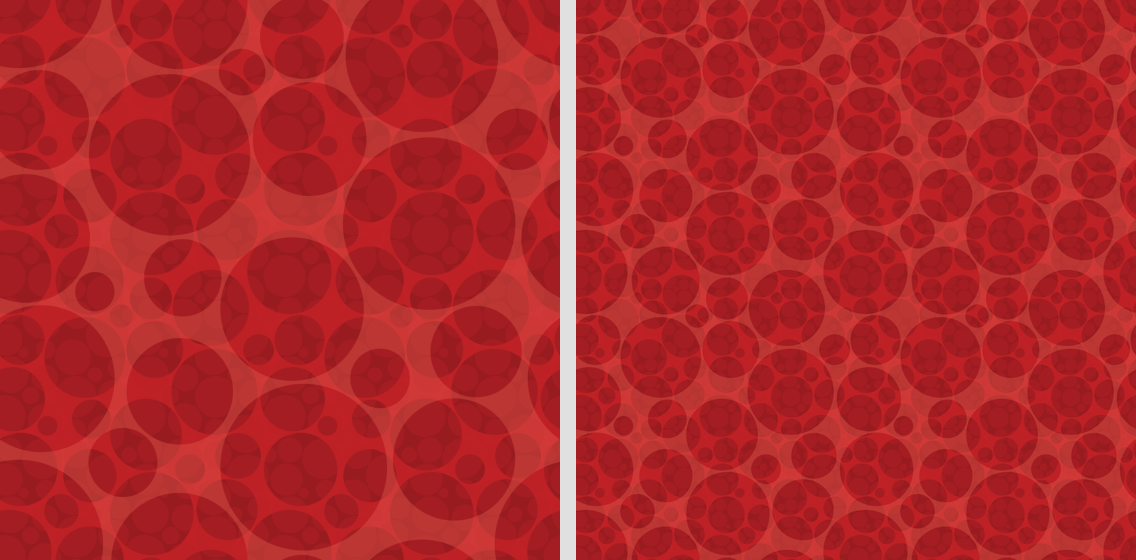
Left, the tile; right, the same tile 2 across and 2 down.
Give the GLSL for this pattern, as a WebGL 2 fragment shader.

```glsl
#version 300 es
precision highp float;
// Seamless red pattern of packed discs, overlaid at full, half and quarter size.

uniform vec2 u_resolution;
out vec4 outColor;

const int DISCS = 21;
const int SWEEPS = 6;
const float LARGEST = 0.168;
const float SMALLEST = 0.035;
const float GAP = 0.006;

const vec3 GROUND = vec3(0.805, 0.220, 0.212);
const vec3 GROUND_SPOT = vec3(0.738, 0.210, 0.200);
const vec3 DISC = vec3(0.740, 0.128, 0.146);
const vec3 DISC_SPOT = vec3(0.645, 0.114, 0.132);

float hash(float n) {
    return fract(sin(n * 12.9898) * 43758.5453);
}

// Shortest offset on the repeating unit tile.
vec2 wrapOffset(vec2 d) {
    return d - floor(d + 0.5);
}

// Evenly spread centres (xy) with radii (z) from large to small.
void scatterDiscs(out vec3 discs[DISCS]) {
    for (int i = 0; i < DISCS; i++) {
        float n = float(i);
        vec2 jitter = 0.06 * vec2(hash(n + 1.0), hash(n + 51.0));
        vec2 centre = fract(n * vec2(0.75488, 0.56984) + jitter);
        discs[i] = vec3(centre, mix(LARGEST, SMALLEST, n / float(DISCS - 1)));
    }
}

// Push overlapping pairs apart; the smaller disc moves further.
void separateDiscs(inout vec3 discs[DISCS]) {
    for (int sweep = 0; sweep < SWEEPS; sweep++) {
        for (int i = 1; i < DISCS; i++) {
            vec3 a = discs[i];
            for (int j = 0; j < i; j++) {
                vec3 b = discs[j];
                vec2 d = wrapOffset(b.xy - a.xy);
                float span = max(length(d), 0.0001);
                float reach = a.z + b.z;
                vec2 push = d * (1.1 * max(reach + GAP - span, 0.0) / (span * reach));
                a.xy -= push * b.z;
                discs[j].xy = b.xy + push * a.z;
            }
            discs[i] = a;
        }
    }
}

// Fit each radius to the room left by the other discs.
void fitRadii(inout vec3 discs[DISCS]) {
    for (int i = 0; i < DISCS; i++) {
        vec3 a = discs[i];
        float radius = a.z * 1.1;
        for (int j = 0; j < DISCS; j++) {
            if (j != i) {
                vec3 b = discs[j];
                radius = min(radius, length(wrapOffset(b.xy - a.xy)) - b.z - GAP);
            }
        }
        discs[i].z = radius;
    }
}

// Smooth coverage of the packing, repeated a whole number of times.
float discCoverage(vec3 discs[DISCS], vec2 uv, float repeats, float pixel) {
    float nearest = 1.0;
    for (int i = 0; i < DISCS; i++) {
        vec2 d = wrapOffset(uv * repeats - discs[i].xy);
        nearest = min(nearest, length(d) - discs[i].z);
    }
    float edge = 0.75 * pixel * repeats;
    return 1.0 - smoothstep(-edge, edge, nearest);
}

void main() {
    vec2 uv = gl_FragCoord.xy / u_resolution;
    float pixel = 1.0 / min(u_resolution.x, u_resolution.y);

    vec3 discs[DISCS];
    scatterDiscs(discs);
    separateDiscs(discs);
    fitRadii(discs);

    float large = discCoverage(discs, uv, 1.0, pixel);
    float medium = discCoverage(discs, uv, 2.0, pixel);
    float small = discCoverage(discs, uv, 4.0, pixel);

    // Flat colours of the two larger layers.
    vec3 colour = mix(mix(GROUND, GROUND_SPOT, medium), mix(DISC, DISC_SPOT, medium), large);

    // Gaps between the smallest discs darken the medium ones.
    float gapShade = mix(1.015, mix(0.965, 0.925, large), medium);
    colour *= mix(gapShade, 1.0, small);

    outColor = vec4(colour, 1.0);
}
```
